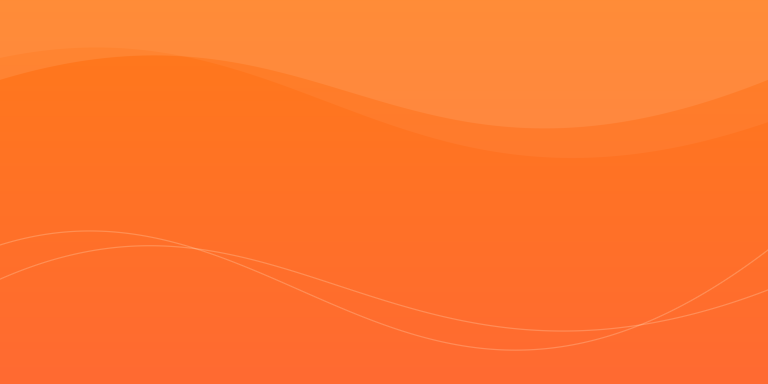
Reproduce this background procedurally as a WebGL 2 fragment shader.

```glsl
#version 300 es
precision highp float;

uniform vec2 u_resolution;
out vec4 fragColor;

#define TOP_COLOR vec3(1.0, 0.475, 0.098)
#define BOTTOM_COLOR vec3(1.0, 0.415, 0.195)
#define VEIL_COLOR vec3(1.0, 1.0, 0.95)
#define LINE_COLOR vec3(1.0, 0.95, 0.85)
#define FRONT_VEIL 0.095
#define BACK_VEIL 0.05
#define LINE_ALPHA 0.24
#define LINE_HALF_WIDTH 0.0016

float cubic(vec4 c, float t) {
    float s = 1.0 - t;
    return s * s * s * c.x + 3.0 * s * s * t * c.y + 3.0 * s * t * t * c.z + t * t * t * c.w;
}

float cubicSlope(vec4 c, float t) {
    float s = 1.0 - t;
    return 3.0 * (s * s * (c.y - c.x) + 2.0 * s * t * (c.z - c.y) + t * t * (c.w - c.z));
}

// Signed distance to a Bezier wave spanning the canvas, positive above it.
// p is measured from the top left, handles holds the inner control x values.
float waveDistance(vec2 p, vec2 handles, vec4 depths, float aspect) {
    vec4 xs = vec4(0.0, handles, 1.0);
    float t = p.x;
    for (int i = 0; i < 5; i++) {
        t = clamp(t - (cubic(xs, t) - p.x) / cubicSlope(xs, t), 0.0, 1.0);
    }
    float slope = cubicSlope(depths, t) / (cubicSlope(xs, t) * aspect);
    return (cubic(depths, t) - p.y) / sqrt(1.0 + slope * slope);
}

float fillMask(float d, float pixel) {
    return smoothstep(-0.7 * pixel, 0.7 * pixel, d);
}

// Coverage of a thin stroke by the width of one pixel
float strokeMask(float d, float pixel) {
    float lower = max(d - 0.5 * pixel, -LINE_HALF_WIDTH);
    float upper = min(d + 0.5 * pixel, LINE_HALF_WIDTH);
    return clamp((upper - lower) / pixel, 0.0, 1.0);
}

void main() {
    vec2 p = gl_FragCoord.xy / u_resolution;
    p.y = 1.0 - p.y;
    float aspect = u_resolution.x / u_resolution.y;
    float pixel = 1.0 / u_resolution.y;

    vec3 color = mix(TOP_COLOR, BOTTOM_COLOR, p.y);

    // Two translucent veils hanging from the top
    float back = waveDistance(p, vec2(0.391, 0.521), vec4(0.151, -0.016, 0.648, 0.318), aspect);
    float front = waveDistance(p, vec2(0.431, 0.518), vec4(0.208, -0.052, 0.594, 0.208), aspect);
    color = mix(color, VEIL_COLOR, BACK_VEIL * fillMask(back, pixel));
    color = mix(color, VEIL_COLOR, FRONT_VEIL * fillMask(front, pixel));

    // Two crossing hairlines
    float steep = waveDistance(p, vec2(0.363, 0.544), vec4(0.638, 0.411, 1.344, 0.651), aspect);
    float gentle = waveDistance(p, vec2(0.371, 0.521), vec4(0.727, 0.401, 1.122, 0.755), aspect);
    color = mix(color, LINE_COLOR, LINE_ALPHA * strokeMask(steep, pixel));
    color = mix(color, LINE_COLOR, LINE_ALPHA * strokeMask(gentle, pixel));

    fragColor = vec4(color, 1.0);
}
```
